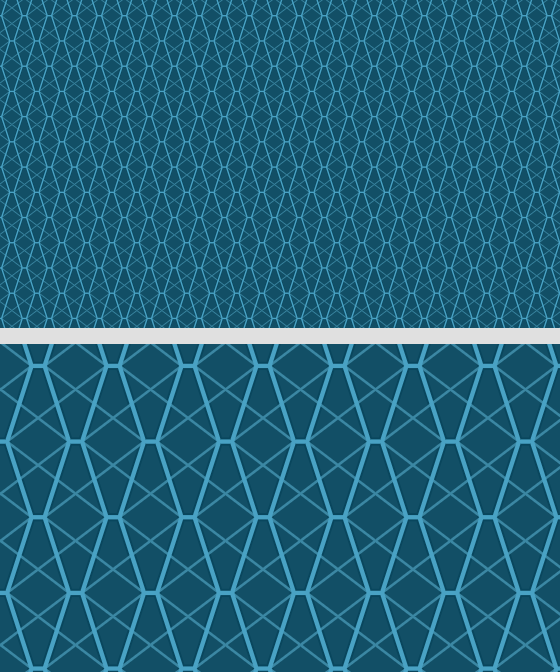
Top: the whole. Bottom: its middle third, enlarged.
Give the GLSL for this pattern, as a Shadertoy shader.

```glsl
// Lattice of slim interlocking hexagons crossed by fine shallow diagonals, light blue on teal.

// Lengths are fractions of the canvas height.
const float PERIOD = 0.0762;                  // node spacing along a row
const float ROW = 0.0769;                     // spacing between rows
const vec2 NODE_ORIGIN = vec2(0.6078, 0.6444);
const float NODE_HALF = 0.0066;               // half length of the flat node bar
const float BOLD_HALF = 0.0022;               // half width of the hexagon lines
const float FINE_HALF = 0.0013;               // half width of the diagonals
const float SHADE_REACH = 0.0042;             // extent of the dark edge by bold lines

const vec3 GROUND = vec3(0.070, 0.310, 0.400);
const vec3 SHADE = vec3(0.035, 0.275, 0.365);
const vec3 FINE_COLOR = vec3(0.230, 0.530, 0.640);
const vec3 BOLD_COLOR = vec3(0.285, 0.635, 0.770);

float segmentDistance(vec2 p, vec2 a, vec2 b) {
    vec2 ab = b - a;
    vec2 ap = p - a;
    return length(ap - ab * clamp(dot(ap, ab) / dot(ab, ab), 0.0, 1.0));
}

// Box-filtered coverage, which keeps lines thinner than a pixel at the right weight.
float lineCoverage(float dist, float halfWidth, float pixel) {
    float outer = clamp(0.5 + (halfWidth - dist) / pixel, 0.0, 1.0);
    float inner = clamp(0.5 - (halfWidth + dist) / pixel, 0.0, 1.0);
    return outer - inner;
}

// Folds the plane into half a cell: a node at the lower left and one at the upper right.
vec2 foldCell(vec2 p) {
    float row = floor(p.y / ROW);
    float x = p.x - 0.5 * PERIOD * mod(row, 2.0);
    return vec2(abs(x - PERIOD * floor(x / PERIOD + 0.5)), p.y - row * ROW);
}

float boldDistance(vec2 c) {
    vec2 low = vec2(NODE_HALF, 0.0);
    vec2 high = vec2(0.5 * PERIOD - NODE_HALF, ROW);
    float side = segmentDistance(c, low, high);
    float lowBar = segmentDistance(c, vec2(0.0), low);
    float highBar = segmentDistance(c, high, vec2(0.5 * PERIOD, ROW));
    return min(side, min(lowBar, highBar));
}

// Each diagonal climbs one row while crossing one and a half periods.
float fineDistance(vec2 c) {
    float dist = 1.0;
    for (int i = -1; i <= 1; i++) {
        float start = float(i) * PERIOD;
        float lean = i == 1 ? -1.0 : 1.0;
        vec2 a = vec2(start + lean * NODE_HALF, 0.0);
        vec2 b = vec2(start + lean * (1.5 * PERIOD - NODE_HALF), ROW);
        dist = min(dist, segmentDistance(c, a, b));
    }
    return dist;
}

void mainImage(out vec4 fragColor, in vec2 fragCoord) {
    float pixel = 1.0 / iResolution.y;
    vec2 cell = foldCell(fragCoord * pixel - NODE_ORIGIN);
    float bold = boldDistance(cell);
    float fine = fineDistance(cell);

    // Ground with a dark edge, then diagonals, then hexagons on top.
    vec3 color = mix(GROUND, SHADE, lineCoverage(bold, SHADE_REACH, pixel));
    color = mix(color, FINE_COLOR, lineCoverage(fine, FINE_HALF, pixel));
    color = mix(color, BOLD_COLOR, lineCoverage(bold, BOLD_HALF, pixel));
    fragColor = vec4(color, 1.0);
}
```
